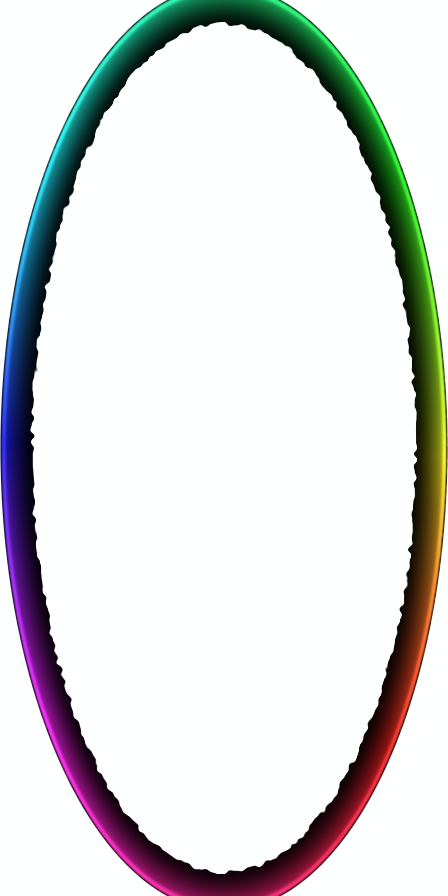
Write a WebGL 2 fragment shader that draws this background.

```glsl
#version 300 es
precision highp float;

uniform vec2 u_resolution;
out vec4 outColor;

const float TAU = 6.2831853;
const vec2 INNER_RADII = vec2(0.428, 0.947);
const vec2 OUTER_RADII = vec2(0.499, 1.034);
const vec3 BACKGROUND = vec3(0.995, 1.0, 1.0);
const vec3 RIM_COLOR = vec3(0.06, 0.07, 0.08);

float hash(vec2 cell) {
    return fract(sin(dot(cell, vec2(127.1, 311.7))) * 43758.5453);
}

float valueNoise(vec2 p) {
    vec2 cell = floor(p);
    vec2 f = fract(p);
    f = f * f * (3.0 - 2.0 * f);
    float low = mix(hash(cell), hash(cell + vec2(1.0, 0.0)), f.x);
    float high = mix(hash(cell + vec2(0.0, 1.0)), hash(cell + 1.0), f.x);
    return mix(low, high, f.y);
}

// Approximate signed distance to an ellipse, negative inside
float ellipseDistance(vec2 p, vec2 radii) {
    float k = length(p / radii);
    float slope = length(p / (radii * radii));
    return k * (k - 1.0) / max(slope, 0.0001);
}

vec3 hueColor(float hue) {
    return clamp(abs(fract(hue + vec3(0.0, 2.0, 1.0) / 3.0) * 6.0 - 3.0) - 1.0, 0.0, 1.0);
}

// Hue follows the angle; brightness rises from the inner to the outer edge
vec3 ringColor(vec2 p, float across) {
    float hue = atan(p.y, p.x) / TAU + 0.172;
    vec3 tint = mix(vec3(1.0), hueColor(hue), 0.87);
    float brightness = 0.06 + 0.72 * pow(across, 1.35);
    float highlight = exp(-pow((across - 0.89) / 0.07, 2.0));
    return tint * brightness + highlight * (0.2 * tint + 0.08);
}

void main() {
    // Width spans one unit, height spans two
    vec2 p = (gl_FragCoord.xy / u_resolution - 0.5) * vec2(1.0, 2.0);
    float soft = 0.7 / u_resolution.x;

    float innerDistance = ellipseDistance(p, INNER_RADII);
    float outerDistance = ellipseDistance(p, OUTER_RADII);
    float across = clamp(innerDistance / max(innerDistance - outerDistance, 0.001), 0.0, 1.0);

    // Ragged inner edge and smooth outer edge
    float ragged = (valueNoise(p * 75.0) - 0.5) * 0.010;
    float coverage = smoothstep(-soft, soft, innerDistance + ragged);
    coverage *= 1.0 - smoothstep(-soft, soft, outerDistance);

    // Thin, broken dark rim
    float rim = smoothstep(-0.005, -0.001, outerDistance);
    rim *= 0.55 + 0.4 * valueNoise(p * 140.0);

    vec3 ring = mix(ringColor(p, across), RIM_COLOR, rim);
    outColor = vec4(mix(BACKGROUND, ring, coverage), 1.0);
}
```
